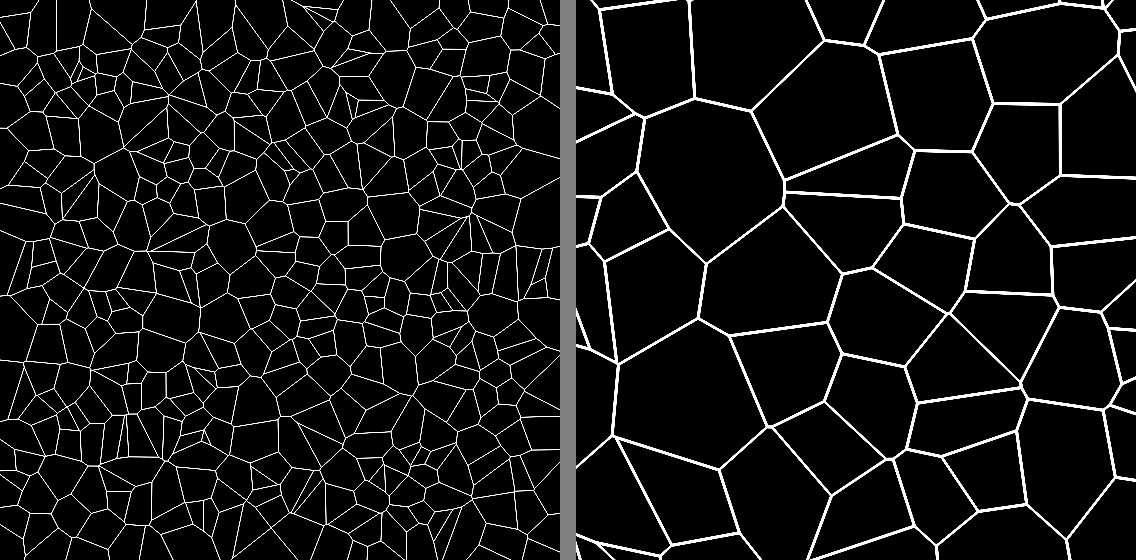
Left: the whole. Right: its middle third, enlarged.
Reproduce this pattern procedurally as a WebGL 2 fragment shader.

```glsl
#version 300 es
precision highp float;
// Thin white borders of an irregular Voronoi network on black.

uniform vec2 u_resolution;
out vec4 fragColor;

const int GRID = 7;                // buckets along each side of the canvas
const int SITES_PER_BUCKET = 8;    // scattered sites in every bucket
const float LINE_WIDTH = 0.00198;  // in canvas units
const float EDGE_SOFTNESS = 0.2;   // antialiasing half width, in pixels
const uint SEED = 41u;
const vec3 BACKGROUND = vec3(0.0);
const vec3 LINE_COLOR = vec3(1.0);

// Integer hash (PCG style)
uint hash(uint n) {
    n = n * 747796405u + 2891336453u;
    n = ((n >> ((n >> 28u) + 4u)) ^ n) * 277803737u;
    return (n >> 22u) ^ n;
}

// Random site position in canvas units
vec2 sitePosition(ivec2 bucket, int index) {
    uint id = uint((bucket.y * GRID + bucket.x) * SITES_PER_BUCKET + index);
    uint hx = hash(id + SEED * 1000u);
    uint hy = hash(hx);
    vec2 jitter = vec2(hx & 0xffffu, hy & 0xffffu) / 65536.0;
    return (vec2(bucket) + jitter) / float(GRID);
}

// Distance to the closest cell border, measured along the axis nearest
// to the border normal so that lines keep an even raster weight.
float borderDistance(vec2 p) {
    ivec2 home = ivec2(floor(p * float(GRID)));
    ivec2 low = max(home - 1, ivec2(0));
    ivec2 high = min(home + 1, ivec2(GRID - 1));

    // First pass: nearest site, relative to p
    vec2 nearest = vec2(8.0);
    for (int y = low.y; y <= high.y; y++)
    for (int x = low.x; x <= high.x; x++)
    for (int i = 0; i < SITES_PER_BUCKET; i++) {
        vec2 site = sitePosition(ivec2(x, y), i) - p;
        if (dot(site, site) < dot(nearest, nearest)) nearest = site;
    }

    // Second pass: closest bisector between that site and the others
    float closest = 8.0;
    for (int y = low.y; y <= high.y; y++)
    for (int x = low.x; x <= high.x; x++)
    for (int i = 0; i < SITES_PER_BUCKET; i++) {
        vec2 site = sitePosition(ivec2(x, y), i) - p;
        vec2 gap = site - nearest;
        if (dot(gap, gap) > 1e-9) {
            float axisLength = max(abs(gap.x), abs(gap.y));
            float d = 0.5 * dot(site + nearest, gap) / axisLength;
            closest = min(closest, d);
        }
    }
    return closest;
}

void main() {
    vec2 p = gl_FragCoord.xy / u_resolution;
    float softness = EDGE_SOFTNESS / min(u_resolution.x, u_resolution.y);
    float halfWidth = 0.5 * LINE_WIDTH;
    float line = 1.0 - smoothstep(halfWidth - softness, halfWidth + softness,
                                  borderDistance(p));
    fragColor = vec4(mix(BACKGROUND, LINE_COLOR, line), 1.0);
}
```
